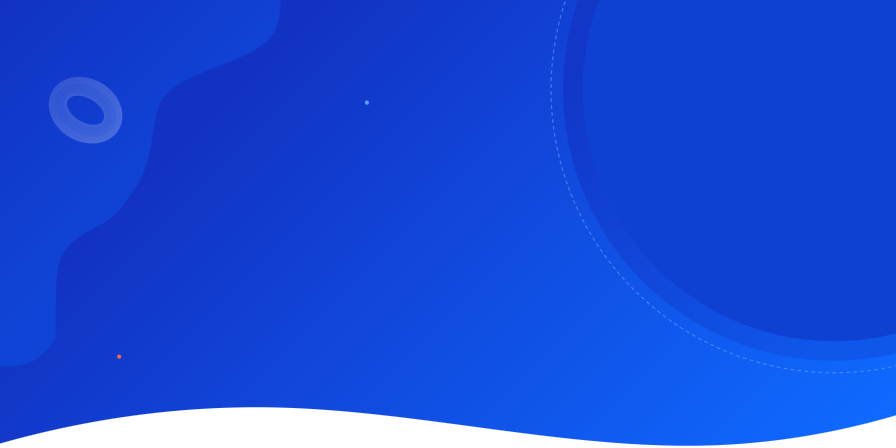
A Shadertoy shader for this background:

```glsl
// Blue banner: a diagonal gradient with a wavy corner blob, a large ringed disc
// with a dashed orbit, a glassy torus, two dots and a white wave at the foot.
// Shapes are signed fields in units of the canvas height, layered back to front.

#define DISC_CENTER vec2(1.862, 0.800)
#define DISC_RADIUS 0.5615
#define RING_RADIUS 0.6050
#define ORBIT_RADIUS 0.6320
#define ORBIT_DASHES 254.0
#define TORUS_CENTER vec2(0.191, 0.754)
#define TORUS_OUTER vec2(0.0857, 0.0700)
#define TORUS_HOLE vec2(0.0456, 0.0268)
#define DOT_RADIUS 0.0045

const float TAU = 6.2831853;
const vec3 DEEP_BLUE = vec3(0.070, 0.195, 0.765);
const vec3 BRIGHT_BLUE = vec3(0.060, 0.410, 1.000);
const vec3 BLOB_LIGHT = vec3(0.060, 0.270, 0.840);
const vec3 DISC_BLUE = vec3(0.055, 0.250, 0.820);
const vec3 RING_DARK = vec3(0.070, 0.215, 0.785);
const vec3 RING_LIGHT = vec3(0.060, 0.340, 0.920);
const vec3 ORBIT_BLUE = vec3(0.350, 0.650, 1.000);
const vec3 DOT_ORANGE = vec3(0.960, 0.400, 0.300);

// Antialiased coverage of the region where the field is negative
float cover(float d) {
    return clamp(0.5 - d / max(fwidth(d), 1e-5), 0.0, 1.0);
}

float ramp(float a, float b, float x) {
    return clamp((x - a) / (b - a), 0.0, 1.0);
}

float square(float x) { return x * x; }

// Corner blob: two soft steps form its side, a cubic rounds its foot
float blobField(vec2 p) {
    float softness = mix(0.057, 0.109, smoothstep(0.466, 0.570, p.y));
    float side = 0.376 + 0.141 * tanh((p.y - 0.852) / 0.055)
                       + 0.111 * tanh((p.y - 0.505) / softness);
    float foot = 0.182 + 0.068 * pow(clamp(p.x / 0.128, 0.0, 1.0), 3.0);
    return max(p.x - side, foot - p.y);
}

// Height of the wave: a crest, a trough and a rising right end
float waveHeight(float x) {
    float h = mix(0.091, 0.005, smoothstep(0.573, 1.536, x));
    h -= 0.081 * square(max(0.0, 1.0 - x / 0.573));
    return h + 0.068 * square(max(0.0, (x - 1.536) / 0.464));
}

// Opacity of the tilted torus, with fine lines and a lit lower right rim
float torusAlpha(vec2 p) {
    vec2 d = p - TORUS_CENTER;
    vec2 q = vec2(dot(d, vec2(0.866, -0.5)), dot(d, vec2(0.5, 0.866)));
    float outer = length(q / TORUS_OUTER) - 1.0;
    float hole = length(q / TORUS_HOLE) - 1.0;
    float across = clamp(hole / max(hole - outer, 1e-3), 0.0, 1.0);
    float light = dot(d, vec2(0.707, -0.707)) / TORUS_OUTER.x;
    float alpha = 0.155 + 0.05 * square(2.0 * across - 1.0)
                + 0.05 * light * across + 0.008 * sin(across * TAU * 5.0);
    return alpha * cover(outer) * (1.0 - cover(hole));
}

// Dashed circle; the angle starts at the left so its seam lies off canvas
float orbitAlpha(vec2 d) {
    float turn = atan(d.y, -d.x) / TAU;
    float dash = abs(fract(turn * ORBIT_DASHES) - 0.5) - 0.27;
    float dashWidth = fwidth(turn) * ORBIT_DASHES;
    float dashCover = clamp(0.5 - dash / max(dashWidth, 1e-4), 0.0, 1.0);
    float pixel = 1.0 / iResolution.y;
    float line = clamp((0.0013 - abs(length(d) - ORBIT_RADIUS)) / pixel + 0.5, 0.0, 1.0);
    return 0.60 * dashCover * line;
}

void mainImage(out vec4 fragColor, in vec2 fragCoord) {
    vec2 p = fragCoord / iResolution.y;
    float diagonal = p.x + 1.0 - p.y;

    // Background and corner blob
    vec3 color = mix(DEEP_BLUE, BRIGHT_BLUE, ramp(0.703, 2.865, diagonal));
    vec3 blob = mix(DEEP_BLUE, BLOB_LIGHT, ramp(0.0, 0.78, diagonal));
    color = mix(color, blob, cover(blobField(p)));

    // Orbit, ring and disc
    vec2 d = p - DISC_CENTER;
    vec3 ring = mix(RING_DARK, RING_LIGHT, ramp(1.458, 2.63, diagonal));
    color = mix(color, ORBIT_BLUE, orbitAlpha(d));
    color = mix(color, ring, cover(length(d) - RING_RADIUS));
    color = mix(color, DISC_BLUE, cover(length(d) - DISC_RADIUS));

    // Torus and dots
    color = mix(color, vec3(1.0), torusAlpha(p));
    color = mix(color, ORBIT_BLUE, cover(length(p - vec2(0.819, 0.771)) - DOT_RADIUS));
    color = mix(color, DOT_ORANGE, cover(length(p - vec2(0.266, 0.204)) - DOT_RADIUS));

    // White wave
    color = mix(color, vec3(1.0), cover(p.y - waveHeight(p.x)));
    fragColor = vec4(color, 1.0);
}
```
